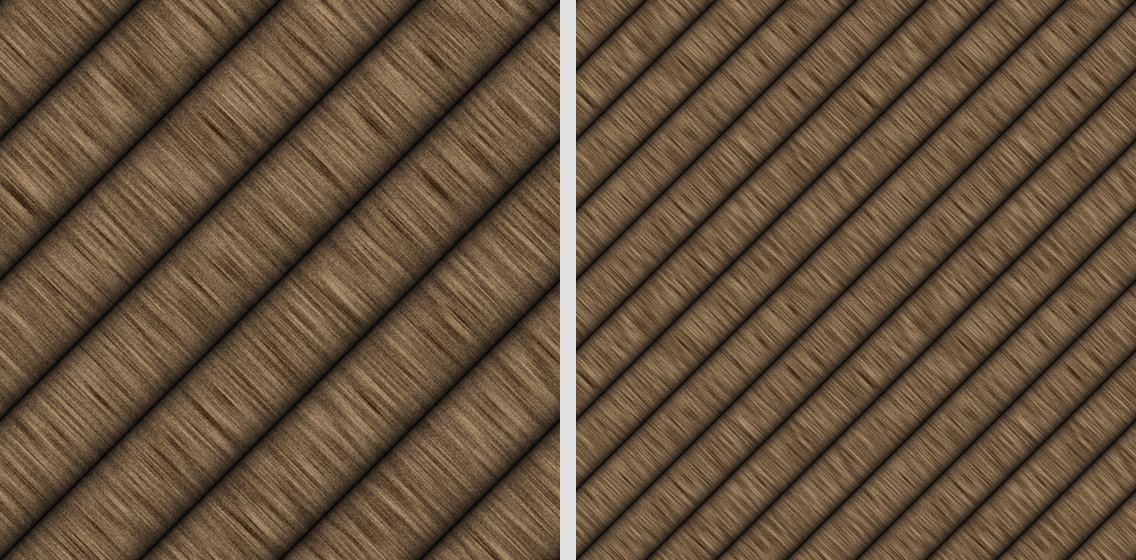
Left, the tile; right, the same tile 2 across and 2 down.
Write a Shadertoy shader that draws this texture.

```glsl
// Rounded diagonal slats of brushed brown fibre, parted by dark grooves.
// Axes turned by 45 degrees carry stretched value noise that wraps on the
// canvas; a cylinder-like profile shades each slat toward its grooves.

const float SLATS = 4.0;                        // repeats across and down
const vec3 FIBRE_DARK = vec3(0.245, 0.162, 0.085);
const vec3 FIBRE_LIGHT = vec3(0.66, 0.55, 0.42);
const vec3 DUST = vec3(0.44, 0.35, 0.262);      // greyer tint near grooves
const vec2 FINE_CELLS = vec2(200.0, 10.0);      // cells along, across slats
const vec2 BROAD_CELLS = vec2(116.0, 7.0);
const vec2 GASH_CELLS = vec2(140.0, 8.0);
const vec2 PATCH_CELLS = vec2(18.0, 8.0);
const vec2 SPECK_CELLS = vec2(320.0, 320.0);
const float RIBS = 128.0;                       // thin threads along a slat
const float BASE_TONE = 0.59;
const float FINE_GAIN = 0.74;
const float BROAD_GAIN = 0.42;
const float PATCH_GAIN = 0.08;
const float SPECK_GAIN = 0.46;
const float RIB_GAIN = 0.08;
const float GASH_GAIN = 0.24;
const float LIT_FALLOFF = 0.085;                // shadow widths, in slats
const float SHADE_FALLOFF = 0.125;
const float GROOVE_WIDTH = 0.02;
const float GROOVE_LIGHT = 0.19;
const float PI = 3.14159265;

float hash(vec2 cell, float seed) {
    uvec2 q = uvec2(ivec2(cell));
    uint h = q.x * 73856093u ^ q.y * 19349663u ^ uint(seed) * 83492791u;
    h = (h ^ (h >> 16)) * 73244475u;
    h = (h ^ (h >> 15)) * 668265263u;
    h ^= h >> 16;
    return float(h & 65535u) / 65535.0;
}

// Bring a diagonal cell into the range shared by all copies of the canvas:
// one step in x or y moves the turned axes by (1, 1) or (1, -1).
float wrappedHash(vec2 cell, vec2 cells, float seed) {
    cell -= cells * floor((cell.x + 0.5) / cells.x);
    float period = 2.0 * cells.y;
    cell.y -= period * floor((cell.y + 0.5) / period);
    return hash(cell, seed);
}

// Value noise centred on zero, from -0.5 to 0.5.
float noise(vec2 p, vec2 cells, float seed) {
    p *= cells;
    vec2 cell = floor(p), f = p - cell;
    f = f * f * (3.0 - 2.0 * f);
    float a = wrappedHash(cell, cells, seed);
    float b = wrappedHash(cell + vec2(1, 0), cells, seed);
    float c = wrappedHash(cell + vec2(0, 1), cells, seed);
    float d = wrappedHash(cell + vec2(1, 1), cells, seed);
    return mix(mix(a, b, f.x), mix(c, d, f.x), f.y) - 0.5;
}

void mainImage(out vec4 fragColor, in vec2 fragCoord) {
    vec2 uv = fragCoord / iResolution.xy;
    vec2 diagonal = vec2(uv.x + uv.y, uv.x - uv.y);

    // Position across the slat, and a shift of the fibres for each slat
    float slat = floor(diagonal.y * SLATS);
    float across = diagonal.y * SLATS - slat;
    float slatId = mod(slat + 0.5, SLATS);
    vec2 p = diagonal + vec2(hash(vec2(floor(slatId), 0.0), 9.0), 0.0);

    // Fibres, strongest on the crown of the slat
    float crown = sin(PI * across);
    float fibre = FINE_GAIN * noise(p, FINE_CELLS, 1.0)
                + BROAD_GAIN * noise(p, BROAD_CELLS, 2.0)
                + RIB_GAIN * sin(2.0 * PI * RIBS * p.x);
    float gash = smoothstep(0.14, 0.38, noise(p, GASH_CELLS, 3.0));
    fibre -= GASH_GAIN * gash;
    float speck = SPECK_GAIN * mix(1.2, 0.8, crown);
    float tone = BASE_TONE + fibre * mix(0.4, 1.05, crown)
               + PATCH_GAIN * noise(p, PATCH_CELLS, 4.0)
               + speck * noise(p, SPECK_CELLS, 5.0);

    vec3 colour = mix(FIBRE_DARK, FIBRE_LIGHT, clamp(tone, -0.1, 1.1));
    vec3 dusty = DUST * (0.5 + 0.9 * tone);
    colour = mix(dusty, colour, smoothstep(0.1, 0.75, crown));

    // Rounded shading, wider on the lower right side, then the groove line
    float lit = 1.0 - exp(-across / LIT_FALLOFF);
    float shaded = 1.0 - exp((across - 1.0) / SHADE_FALLOFF);
    colour *= mix(GROOVE_LIGHT, 1.0, lit * shaded);
    float edge = min(across, 1.0 - across);
    colour *= mix(0.4, 1.0, smoothstep(0.0, GROOVE_WIDTH, edge));

    fragColor = vec4(clamp(colour, 0.0, 1.0), 1.0);
}
```
